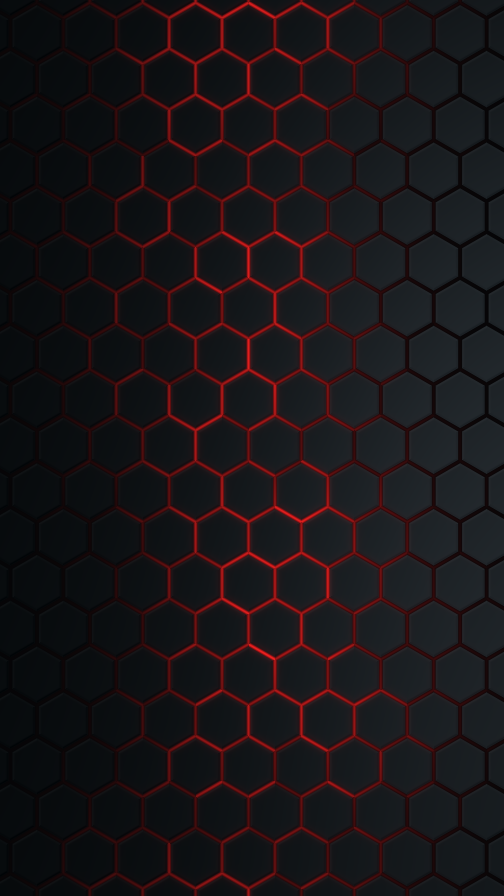
Write a Shadertoy shader that draws this pattern.

```glsl
// Dark raised hexagon tiles with a red light leaking through the gaps.
// A pointy-top hexagonal grid gives the distance to the nearest gap; a winding
// vertical band, smooth noise and a hash per edge set how strongly each gap glows.

const vec2 GRID = vec2(1.0, 1.7320508);

float hash(vec2 p) {
    vec3 q = fract(vec3(p.xyx) * 0.1031);
    q += dot(q, q.yzx + 33.33);
    return fract((q.x + q.y) * q.z);
}

float valueNoise(vec2 p) {
    vec2 i = floor(p), f = fract(p);
    f = f * f * (3.0 - 2.0 * f);
    return mix(mix(hash(i), hash(i + vec2(1, 0)), f.x),
               mix(hash(i + vec2(0, 1)), hash(i + vec2(1, 1)), f.x), f.y);
}

// Offset of p from the centre of its hexagon; hexagons are one unit wide.
vec2 hexOffset(vec2 p) {
    vec2 a = p - GRID * round(p / GRID);
    vec2 b = p - GRID * (floor(p / GRID) + 0.5);
    return dot(a, a) < dot(b, b) ? a : b;
}

// Strength of the red light at canvas position uv, grid position p.
float glowStrength(vec2 uv, vec2 p, vec2 edgeMid) {
    float spine = 0.51 + 0.07 * cos((uv.y - 0.27) * 6.7);
    float x = (uv.x - spine) / 0.27;
    float band = exp(-x * x);
    float patches = valueNoise(p * 0.55 + 17.0);
    float edge = hash(round(edgeMid * 4.0 / GRID) + 200.0);
    return band * (0.3 + 0.5 * patches + 0.4 * edge * edge);
}

void mainImage(out vec4 fragColor, in vec2 fragCoord) {
    vec2 uv = fragCoord / iResolution.xy;
    float pixel = 9.526 / iResolution.x;
    vec2 p = fragCoord * pixel - vec2(5.197, 8.512);

    // Nearest edge: outward normal, midpoint and distance
    vec2 h = hexOffset(p);
    vec2 side = vec2(h.x < 0.0 ? -1.0 : 1.0, h.y < 0.0 ? -1.0 : 1.0);
    vec2 slant = side * vec2(0.5, 0.8660254);
    vec2 normal = abs(h.x) > dot(h, slant) ? vec2(side.x, 0.0) : slant;
    float d = 0.5 - dot(h, normal);
    float glow = glowStrength(uv, p, p - h + 0.5 * normal);

    // Tile faces, lit from the right and fading to the corners
    vec2 q = (uv - vec2(0.95, 0.5)) * vec2(1.7, 1.6);
    vec3 face = mix(vec3(0.022, 0.036, 0.044), vec3(0.125, 0.147, 0.163), exp(-dot(q, q)));
    face *= 1.0 + 0.16 * dot(h, vec2(0.7, -0.7));

    // Thin bevel: pale on the upper left rim, shaded on the lower right
    float rim = exp(-pow((d - 0.055) / 0.022, 2.0));
    float facing = dot(normal, vec2(-0.6, 0.8));
    face += rim * (0.028 * max(facing, 0.0) - 0.03 * max(-facing, 0.0));
    face = max(face, 0.0);
    face.r += 0.22 * glow * exp(-d * 17.0);

    // Gap floor: black where unlit, red with a brighter core where lit
    float core = exp(-pow(d / 0.026, 2.0));
    vec3 gap = vec3(0.015, 0.02, 0.025);
    gap += glow * mix(vec3(0.36, 0.025, 0.035), vec3(0.85, 0.1, 0.09), core);

    float isGap = 1.0 - smoothstep(-0.6, 0.6, (d - 0.037) / pixel);
    fragColor = vec4(mix(face, gap, isGap), 1.0);
}
```
